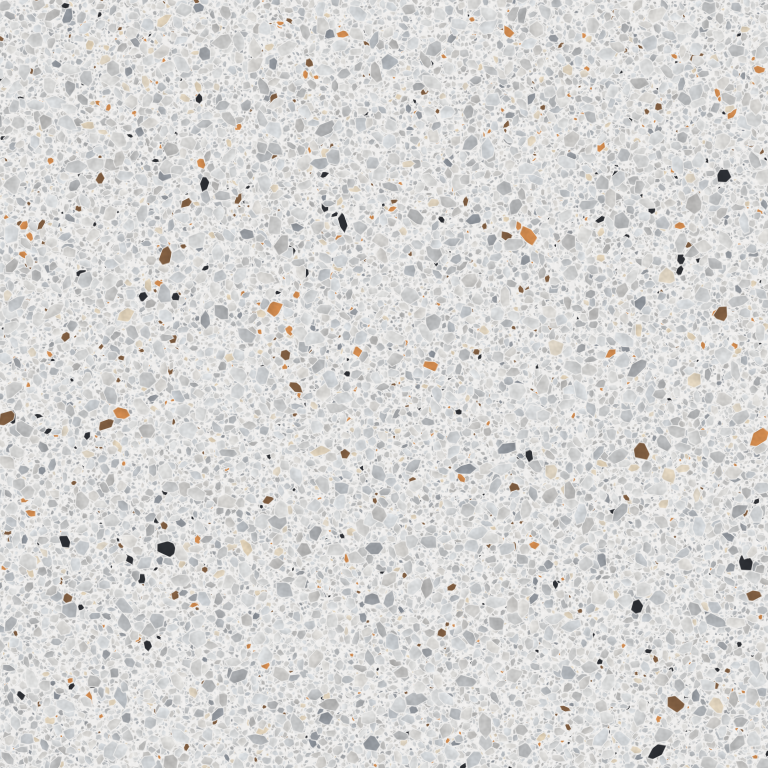
This texture is drawn by a Shadertoy shader. Its source:

```glsl
// Pale terrazzo: angular stone chips of four sizes set in white cement.
// Each layer scatters rounded polygons on a jittered grid, finest first, and
// every chip clears a thin cement joint around itself before it is painted.

const int   LAYERS       = 4;
const int   FACETS       = 6;
const float FINEST_CELLS = 180.0;   // grid cells across the canvas, finest layer
const float SIZE_RATIO   = 1.65;    // growth of the chips from layer to layer
const float FINE_DENSITY = 0.88;    // share of grid cells holding a chip
const float BIG_DENSITY  = 0.62;
const float MIN_RADIUS   = 0.22;    // chip radius in cells
const float MAX_RADIUS   = 0.45;
const float MAX_STRETCH  = 1.38;
const float JOINT        = 0.0010;  // cement gap, canvas units
const float EDGE_SOFT    = 0.0002;

const vec3 CEMENT     = vec3(0.940, 0.936, 0.932);
const vec3 PALE_GREY  = vec3(0.855, 0.855, 0.850);
const vec3 DEEP_GREY  = vec3(0.680, 0.685, 0.690);
const vec3 COOL_TINT  = vec3(-0.014, 0.000, 0.016);
const vec3 BLACK      = vec3(0.170, 0.180, 0.200);
const vec3 BROWN      = vec3(0.490, 0.360, 0.250);
const vec3 ORANGE     = vec3(0.800, 0.530, 0.300);
const vec3 CREAM      = vec3(0.860, 0.800, 0.700);
const vec3 SLATE      = vec3(0.520, 0.545, 0.580);

// Integer hash giving three values from 0 to 1
vec3 hash3(ivec3 cell) {
    uvec3 v = uvec3(cell) * 1664525u + 1013904223u;
    v.x += v.y * v.z; v.y += v.z * v.x; v.z += v.x * v.y;
    v ^= v >> 16u;
    v.x += v.y * v.z; v.y += v.z * v.x; v.z += v.x * v.y;
    return vec3(v >> 8u) / 16777216.0;
}

float cornerSlope(ivec2 corner, vec2 offset) {
    float angle = 6.2832 * hash3(ivec3(corner, 99)).x;
    return dot(vec2(cos(angle), sin(angle)), offset);
}

// Gradient noise, about -0.7 to 0.7
float gradientNoise(vec2 p) {
    ivec2 i = ivec2(floor(p));
    vec2 f = fract(p);
    vec2 u = f * f * f * (f * (f * 6.0 - 15.0) + 10.0);
    float low  = mix(cornerSlope(i, f),
                     cornerSlope(i + ivec2(1, 0), f - vec2(1, 0)), u.x);
    float high = mix(cornerSlope(i + ivec2(0, 1), f - vec2(0, 1)),
                     cornerSlope(i + ivec2(1, 1), f - vec2(1, 1)), u.x);
    return mix(low, high, u.y);
}

float smoothMax(float a, float b, float k) {
    float h = max(k - abs(a - b), 0.0) / k;
    return max(a, b) + 0.25 * h * h * k;
}

// Distance to an irregular convex polygon of unit size
float chipDistance(vec2 p, ivec2 cell, int layer) {
    float d = -1.0;
    for (int i = 0; i < FACETS; i++) {
        vec3 h = hash3(ivec3(cell, 200 + layer * 16 + i));
        float angle = 6.2832 * (float(i) + 0.6 * h.x) / float(FACETS);
        float plane = dot(p, vec2(cos(angle), sin(angle))) - mix(0.70, 1.02, h.y);
        d = smoothMax(d, plane, 0.12);
    }
    return d;
}

// Mostly greys, with a few coloured stones
vec3 stoneColour(vec3 h) {
    if (h.x < 0.007) return BLACK;
    if (h.x < 0.017) return BROWN;
    if (h.x < 0.026) return ORANGE;
    if (h.x < 0.056) return mix(CREAM, PALE_GREY, 0.5 * h.y);
    if (h.x < 0.085) return mix(SLATE, DEEP_GREY, h.y);
    return mix(PALE_GREY, DEEP_GREY, h.y * h.y) + COOL_TINT * (h.z * 1.7 - 0.6);
}

void mainImage(out vec4 fragColor, in vec2 fragCoord) {
    vec2 uv = fragCoord / iResolution.y;
    float soft = 0.7 / iResolution.y + EDGE_SOFT;

    // Shared mottling of cement and stone
    float grain = gradientNoise(uv * 240.0);
    float cloud = gradientNoise(uv * 95.0 + 31.0);
    vec3 cement = CEMENT + 0.025 * grain + 0.010 * cloud;
    vec3 colour = cement;

    // Chips, from finest to largest
    for (int layer = 0; layer < LAYERS; layer++) {
        float cells = FINEST_CELLS / pow(SIZE_RATIO, float(layer));
        float density = layer == LAYERS - 1 ? BIG_DENSITY : FINE_DENSITY;
        vec2 grid = uv * cells + 7.3 * float(layer);
        ivec2 home = ivec2(floor(grid));

        for (int y = -1; y <= 1; y++)
        for (int x = -1; x <= 1; x++) {
            ivec2 cell = home + ivec2(x, y);
            vec3 place = hash3(ivec3(cell, layer));
            vec3 form = hash3(ivec3(cell, layer + 20));
            float radius = mix(MIN_RADIUS, MAX_RADIUS, form.x) / cells;
            vec2 p = (grid - vec2(cell) - mix(vec2(0.1), vec2(0.9), place.xy)) / cells;
            if (place.z > density || length(p) > 2.2 * radius + JOINT) continue;

            float turn = 6.2832 * form.y;
            float stretch = mix(1.0, MAX_STRETCH, form.z);
            vec2 q = mat2(cos(turn), sin(turn), -sin(turn), cos(turn)) * p / radius;
            q *= vec2(1.0 / stretch, stretch);
            float d = chipDistance(q, cell, layer) * radius;

            // Stone with a gentle tonal slope and mottling
            vec3 stone = stoneColour(hash3(ivec3(cell, layer + 40)));
            stone *= 1.0 + 0.035 * q.y + 0.05 * grain + 0.09 * cloud;
            colour = mix(colour, cement, 1.0 - smoothstep(-soft, soft, d - JOINT));
            colour = mix(colour, stone, 1.0 - smoothstep(-soft, soft, d));
        }
    }
    fragColor = vec4(clamp(colour, 0.0, 1.0), 1.0);
}
```
